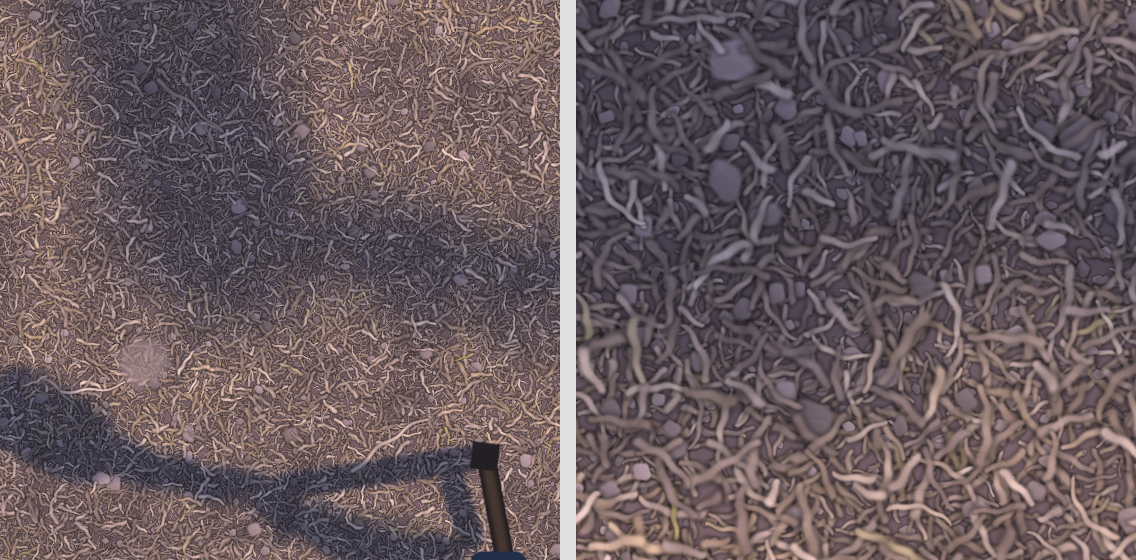
Left, the full canvas; right, a detail of the centre.
This texture is drawn by a three.js fragment shader. Its source:

```glsl
// Dry straw and pebbles on bare soil under soft shadows, with a dark pole at the lower right.
varying vec2 vUv;
#define STRAW_LAYERS 9
#define FINE_SCALE 54.0
#define COARSE_SCALE 29.0
#define STRAW_WIDTH 0.10
#define PEBBLE_SCALE 21.0
#define SOIL vec3(0.43, 0.36, 0.38)
#define STRAW_BROWN vec3(0.51, 0.435, 0.43)
#define STRAW_PALE vec3(0.83, 0.735, 0.71)
#define STRAW_GOLD vec3(0.66, 0.55, 0.43)
#define STONE vec3(0.63, 0.55, 0.57)
#define SHADE_TINT vec3(0.63, 0.68, 0.80)

vec4 hash4(vec2 c) {
  vec4 q = fract(c.xyxy * vec4(0.1031, 0.1030, 0.0973, 0.1099));
  q += dot(q, q.wzxy + 33.33);
  return fract((q.xxyz + q.yzzw) * q.zywx);
}
mat2 turn(float a) {
  float c = cos(a), s = sin(a);
  return mat2(c, s, -s, c);
}
// Layered sines, roughly -1 to 1
float waves(vec2 p) {
  float sum = 0.0, amp = 0.5;
  for (int i = 0; i < 4; i++) {
    p = turn(1.1) * p * 1.7 + 2.3;
    sum += amp * sin(p.x + 1.3 * sin(p.y)) * cos(p.y * 0.8);
    amp *= 0.65;
  }
  return sum;
}
float segment(vec2 p, vec2 a, vec2 b) {
  vec2 ab = b - a;
  return length(p - a - ab * clamp(dot(p - a, ab) / dot(ab, ab), 0.0, 1.0));
}
vec2 neighbour(vec2 p, int i) {
  return floor(p) + vec2(mod(float(i), 3.0), floor(float(i) / 3.0)) - 1.0;
}
// Curved tapering stalks, one per cell, each with a soft dark rim below it
void addStraw(inout vec3 col, vec2 p, float seed, float width, float amount, float gold, float gain) {
  for (int i = 0; i < 9; i++) {
    vec2 cell = neighbour(p, i);
    vec4 r = hash4(cell + seed * 17.0), look = hash4(cell + seed * 17.0 + 71.0);
    if (look.z > amount) continue;
    vec2 q = turn(r.z * 6.283) * (p - cell - r.xy);
    q.y += (r.w - 0.5) * 1.1 * (q.x * q.x - 0.12) + 0.025 * sin(q.x * 11.0 + r.w * 40.0);
    float reach = mix(0.2, 0.7, look.x);
    float over = max(abs(q.x) - reach, 0.0);
    float taper = 1.0 - 0.35 * smoothstep(-reach, reach, q.x);
    float d = length(vec2(over, q.y)) / (width * taper * mix(0.75, 1.4, look.y));
    vec3 tint = mix(STRAW_BROWN, STRAW_PALE, look.w * look.w);
    tint = mix(tint, STRAW_GOLD, gold * fract(look.y * 9.0));
    tint = mix(tint, vec3(0.62, 0.58, 0.34), gold * step(0.98, fract(look.x * 13.0)));
    tint *= gain * (1.04 - 0.2 * d * d + 0.08 * sin(q.x * 8.0 + r.z * 30.0));
    col *= 1.0 - 0.23 * (1.0 - smoothstep(0.7, 2.3, d));
    col = mix(col, tint, 0.88 - 0.88 * smoothstep(0.3, 1.35, d));
  }
}
// Scattered stones, lit from the upper right
void addPebbles(inout vec3 col, vec2 p, float amount) {
  for (int i = 0; i < 9; i++) {
    vec2 cell = neighbour(p, i);
    vec4 r = hash4(cell + 211.0), look = hash4(cell + 307.0);
    if (look.z > amount) continue;
    vec2 offset = (p - cell - r.xy) / mix(0.16, 0.4, look.y * look.y);
    vec2 q = turn(r.z * 6.283) * offset * vec2(1.0, mix(1.1, 1.6, look.x));
    float d = length(q) + 0.12 * sin(4.0 * q.x + r.w * 6.0) * cos(3.0 * q.y);
    float light = 0.74 + 0.12 * dot(offset, vec2(0.6, 0.7)) + 0.36 * look.w;
    col *= 1.0 - 0.3 * (1.0 - smoothstep(0.8, 1.5, d));
    col = mix(col, STONE * light, 0.9 - 0.9 * smoothstep(0.7, 1.1, d));
  }
}
// Broad canopy shade plus the sharper shadows of branch and pole
float shadow(vec2 p) {
  vec2 w = p + 0.03 * vec2(waves(p * 9.0), waves(p * 9.0 + 5.0));
  float broad = min(segment(w, vec2(0.27, 1.02), vec2(0.40, 0.60)) - 0.12,
                    segment(w, vec2(0.40, 0.60), vec2(1.0, 0.50)) - 0.03);
  float branch = min(segment(w, vec2(0.02, 0.27), vec2(0.15, 0.21)) - 0.03,
                     segment(w, vec2(0.15, 0.21), vec2(0.52, 0.09)));
  branch = min(branch, segment(w, vec2(0.50, 0.08), vec2(0.80, 0.01)));
  float pole = min(segment(p, vec2(0.50, 0.13), vec2(0.86, 0.185)),
                   segment(p, vec2(0.80, 0.17), vec2(0.84, 0.04)));
  float sharp = max(1.0 - smoothstep(0.015, 0.06, branch), 1.0 - smoothstep(0.015, 0.032, pole));
  return max(0.95 - 0.95 * smoothstep(-0.04, 0.16, broad), 1.1 * sharp);
}
// Pole with a square head and a blue foot
void addPole(inout vec3 col, vec2 p) {
  float shaft = segment(p, vec2(0.872, 0.16), vec2(0.902, 0.0)) - 0.017;
  vec2 corner = abs(turn(0.12) * (p - vec2(0.866, 0.185)));
  float head = max(corner.x, corner.y) - 0.024;
  float foot = segment(p, vec2(0.86, -0.005), vec2(0.92, -0.005)) - 0.02;
  vec3 wood = mix(vec3(0.27, 0.21, 0.19), vec3(0.13, 0.11, 0.12), smoothstep(-0.014, 0.0, shaft));
  col = mix(wood, col, smoothstep(-0.002, 0.002, shaft));
  col = mix(vec3(0.14, 0.12, 0.14), col, smoothstep(-0.002, 0.002, head));
  col = mix(vec3(0.13, 0.18, 0.29), col, smoothstep(-0.002, 0.002, foot));
}
void main() {
  float shade = shadow(vUv), patches = waves(vUv * 7.0);
  float gold = clamp(0.4 + 0.6 * patches - 0.4 * shade, 0.0, 1.0);
  vec3 col = SOIL;
  addPebbles(col, vUv * 62.0, 0.9);
  // Litter from fine and dark to coarse and bright, with crumbs and stones between
  for (int i = 0; i < STRAW_LAYERS; i++) {
    float n = float(i), k = n / float(STRAW_LAYERS - 1);
    vec2 p = turn(n * 1.3) * vUv * mix(FINE_SCALE, COARSE_SCALE, k) + 40.0;
    addStraw(col, p, n + 1.0, STRAW_WIDTH, 0.82, gold, mix(0.9, 1.05, k));
    if (i == 5) addPebbles(col, vUv * 44.0 + 9.0, 0.35 + 0.25 * shade);
    if (i == 6) addPebbles(col, vUv * PEBBLE_SCALE, 0.15 + 0.2 * shade);
  }
  addStraw(col, turn(0.4) * vUv * 8.0 + 20.0, 31.0, 0.03, 0.15, 0.0, 1.05);
  // Half-buried flat stone
  float slab = length(vUv - vec2(0.255, 0.355)) + 0.008 * waves(vUv * 30.0);
  col = mix(col, STONE * (0.88 + 0.06 * waves(vUv * 90.0)), 0.7 - 0.7 * smoothstep(0.03, 0.055, slab));
  // Sunlight and shade
  vec3 sun = vec3(1.10, 1.06, 1.06) * (1.0 + 0.12 * patches + 0.06 * waves(vUv * 22.0));
  col *= mix(sun, SHADE_TINT * (1.0 + 0.08 * waves(vUv * 20.0)), shade);
  addPole(col, vUv);
  gl_FragColor = vec4(col, 1.0);
}
```
